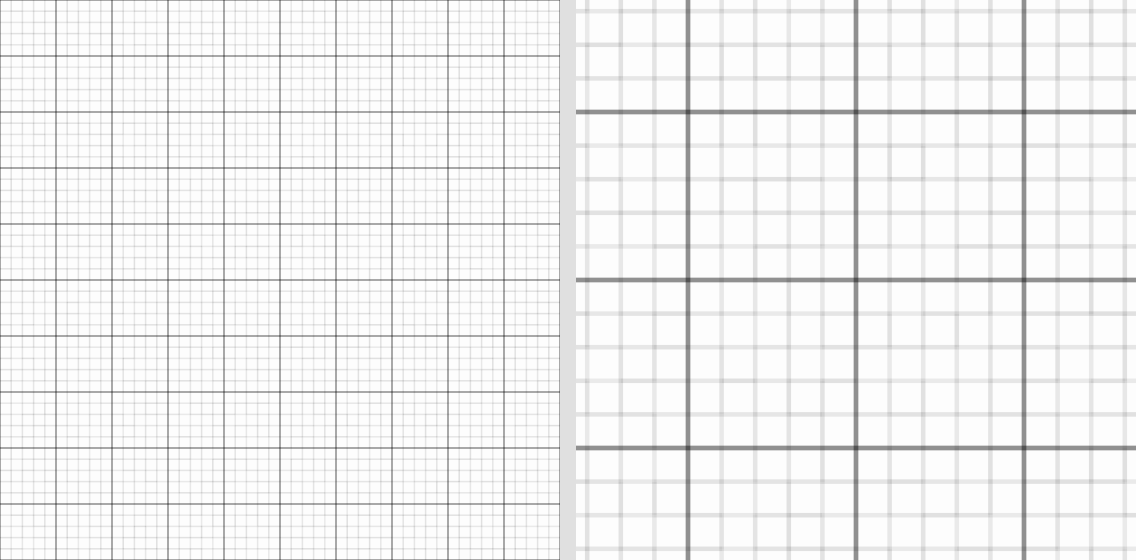
Left: the whole. Right: its middle third, enlarged.
Give the GLSL for this pattern, as a WebGL 1 fragment shader.

```glsl
precision highp float;
// Graph paper: a grey square grid with faint subdivisions on white.

uniform vec2 u_resolution;

#define CELLS 10.0         // large squares across and down
#define SUBDIVISIONS 5.0   // small squares per large square
#define MAJOR_WIDTH 0.0028 // line widths as a share of the canvas
#define MINOR_WIDTH 0.0027
#define MAJOR_INK 0.43
#define MINOR_INK 0.095
#define INK_VARIATION 0.22 // unevenness of the faint lines
#define PAPER 0.992

float hash(vec2 p) {
  return fract(sin(dot(p, vec2(127.1, 311.7))) * 43758.5453);
}

// Share of a pixel covered by evenly spaced lines, box filtered.
float lineCoverage(float x, float count, float width, float pixel) {
  float dist = abs(fract(x * count + 0.5) - 0.5) / count;
  return clamp(0.5 * (width + pixel) - dist, 0.0, min(width, pixel)) / pixel;
}

// Ink of the lines crossing one axis; along is the position on the line.
float axisInk(float across, float along, float seed, float pixel) {
  float minorCount = CELLS * SUBDIVISIONS;
  float major = lineCoverage(across, CELLS, MAJOR_WIDTH, pixel);
  float minor = lineCoverage(across, minorCount, MINOR_WIDTH, pixel);

  // Each short piece of a faint line prints slightly lighter or darker.
  vec2 piece = floor(vec2(across, along) * minorCount + vec2(0.5, 0.0));
  float print = 1.0 + INK_VARIATION * (2.0 * hash(piece + seed) - 1.0);
  return max(major * MAJOR_INK, minor * MINOR_INK * print);
}

void main() {
  float pixel = 1.0 / min(u_resolution.x, u_resolution.y);
  vec2 uv = gl_FragCoord.xy * pixel;

  float vertical = axisInk(uv.x, uv.y, 3.0, pixel);
  float horizontal = axisInk(uv.y, uv.x, 71.0, pixel);

  // Overlapping strokes multiply, so the crossings are darker.
  float tone = PAPER * (1.0 - vertical) * (1.0 - horizontal);
  gl_FragColor = vec4(vec3(tone), 1.0);
}
```
